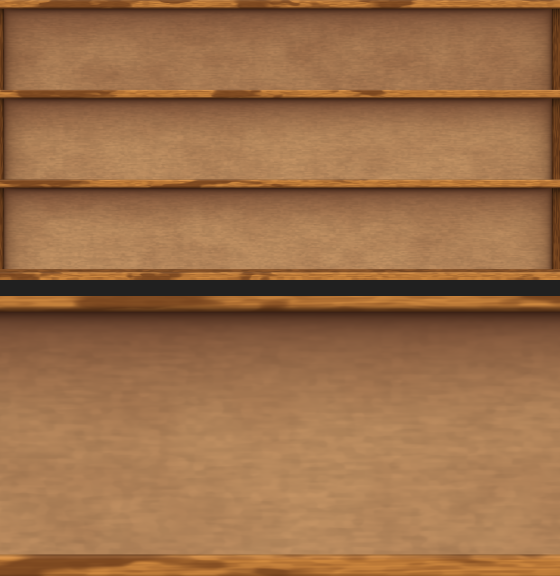
Top, the full canvas; bottom, a detail of the centre.
A Shadertoy shader for this pattern:

```glsl
float hash(vec2 c) {
    return fract(sin(dot(c, vec2(127.1, 311.7))) * 43758.5);
}

// Smooth cellular noise: cell values blended by distance to jittered centres
float cells(vec2 p) {
    vec2 base = floor(p);
    float total = 0.0, weight = 0.0;
    for (int j = -1; j <= 1; j++)
    for (int i = -1; i <= 1; i++) {
        vec2 cell = base + vec2(i, j);
        vec2 centre = cell + 0.2 + 0.6 * vec2(hash(cell), hash(cell + 37.0));
        vec2 d = p - centre;
        float w = exp(-5.0 * dot(d, d));
        total += w * hash(cell + 71.0);
        weight += w;
    }
    return total / weight;
}

float mottle(vec2 p) {
    return 0.5 * cells(p) + 0.3 * cells(p * 2.3 + 7.0) + 0.2 * cells(p * 5.1 + 3.0);
}

// Streaks running along x
float grain(vec2 p) {
    float warp = cells(p * vec2(9.0, 40.0));
    float lines = 0.5 + 0.25 * sin(p.y * 900.0 + warp * 9.0)
                      + 0.15 * sin(p.y * 1700.0 + p.x * 23.0 + warp * 5.0);
    return mix(lines, cells(p * vec2(45.0, 260.0)), 0.6);
}

// Worn back panel, shaded by the board above and the posts at both ends
vec3 backPanel(vec2 p, float below, float bay, float sideGap) {
    float stain = mottle(p * vec2(6.0, 8.0));
    float light = smoothstep(-0.02, 0.17, below) * (bay < 0.5 ? 0.5 : 0.95);
    light += 0.9 * (stain - 0.5);
    vec3 col = mix(vec3(0.58, 0.40, 0.27), vec3(0.71, 0.53, 0.36), clamp(light, 0.0, 1.1));
    float speckle = cells(p * vec2(90.0, 150.0)) + cells(p * vec2(35.0, 220.0));
    col *= 1.0 + 0.07 * (speckle - 1.0);

    float reach = 0.025 + 0.035 * stain;
    col = mix(col, vec3(0.43, 0.27, 0.19), 0.9 * exp(-below / reach));
    col = mix(col, vec3(0.20, 0.11, 0.07), 0.95 * exp(-below / 0.011));
    col = mix(col, vec3(0.36, 0.22, 0.14), 0.65 * exp(-sideGap / 0.035));
    return mix(col, vec3(0.22, 0.12, 0.07), 0.7 * exp(-sideGap / 0.006));
}

// Upright post in shade
vec3 post(vec2 p, float below, float sideGap) {
    vec3 col = mix(vec3(0.33, 0.18, 0.08), vec3(0.52, 0.31, 0.14), grain(p.yx));
    col *= 0.65 + 0.35 * smoothstep(0.0, 0.007, -sideGap);
    return col * (1.0 - 0.5 * exp(-below / 0.03));
}

// Front edge of a board; across runs from 0 at its top to 1 at its bottom
vec3 board(vec2 p, float across, float row) {
    vec2 q = vec2(p.x + row * 0.07, across * 0.0315 + row * 0.31);
    vec3 col = mix(vec3(0.62, 0.38, 0.17), vec3(0.84, 0.56, 0.26), grain(q));
    float burn = cells(vec2(q.x * 6.0, across * 0.8 + row * 0.35))
               + 0.35 * (cells(q * vec2(28.0, 110.0)) - 0.5);
    col = mix(col, vec3(0.42, 0.23, 0.10), 0.75 * smoothstep(0.58, 0.85, burn));
    col += 0.07 * smoothstep(0.22, 0.08, across);
    col *= 0.8 + 0.2 * smoothstep(0.0, 0.1, across);
    return mix(col, vec3(0.24, 0.13, 0.06), 0.85 * smoothstep(0.7, 1.0, across));
}

void mainImage(out vec4 fragColor, in vec2 fragCoord) {
    vec2 p = fragCoord / iResolution.y;
    float px = 1.0 / iResolution.y;
    float depth = 1.0 - p.y;
    float pitch = 0.3205, halfBoard = 0.0157;

    // Bays start at the middle of each board
    float fromTop = depth - halfBoard;
    float bay = floor(fromTop / pitch);
    float below = max(fromTop - bay * pitch - halfBoard, 0.0);
    float sideGap = min(p.x - 0.013, iResolution.x * px - 0.028 - p.x);

    vec3 col = backPanel(p, below, bay, max(sideGap, 0.0));
    col = mix(col, post(p, below, sideGap), smoothstep(0.5 * px, -0.5 * px, sideGap));

    // Boards across the full width
    float row = floor(fromTop / pitch + 0.5);
    float offset = fromTop - row * pitch;
    float across = clamp(0.5 + 0.5 * offset / halfBoard, 0.0, 1.0);
    vec3 wood = board(p, across, row);

    // The lowest board also shows its shaded upper face
    if (row > 2.5) {
        vec3 face = mix(vec3(0.42, 0.25, 0.12), vec3(0.60, 0.37, 0.18), grain(p));
        float front = smoothstep(0.29, 0.37, across);
        wood = mix(face, board(p, (across - 0.33) * 0.9, row), front);
    }
    float edge = abs(offset) - halfBoard;
    if (row > 2.5 && offset > 0.0) edge = -halfBoard;
    col = mix(col, wood, smoothstep(0.5 * px, -0.5 * px, edge));

    fragColor = vec4(clamp(col, 0.0, 1.0), 1.0);
}
```
